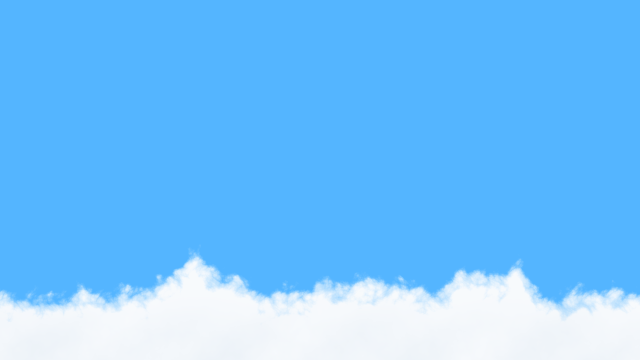
Give the GLSL for this background, as a WebGL 2 fragment shader.

```glsl
#version 300 es
precision highp float;

uniform vec2 u_resolution;
out vec4 fragColor;

vec2 hash2(vec2 cell) {
    vec2 k = vec2(dot(cell, vec2(127.1, 311.7)), dot(cell, vec2(269.5, 183.3)));
    return fract(sin(k) * 43758.55);
}

// Rounded cellular noise: bright at each puff centre, dark in the creases
float puff(vec2 p) {
    vec2 cell = floor(p), local = fract(p);
    float nearest = 2.0;
    for (int j = -1; j <= 1; j++) {
        for (int i = -1; i <= 1; i++) {
            vec2 offset = vec2(i, j);
            vec2 delta = offset + hash2(cell + offset) - local;
            nearest = min(nearest, dot(delta, delta));
        }
    }
    return 1.0 - sqrt(nearest);
}

float billows(vec2 p) {
    float sum = 0.0, weight = 0.5;
    for (int i = 0; i < 4; i++) {
        sum += weight * puff(p);
        p = mat2(1.6, 1.2, -1.2, 1.6) * p + 7.3;
        weight *= 0.5;
    }
    return sum / 0.9375;
}

float hump(float x, float centre, float width, float height) {
    float t = (x - centre) / width;
    return height * exp(-t * t);
}

// Height of the cloud bank along the canvas
float skyline(float x) {
    float h = 0.176 + 0.004 * sin(x * 31.0) + 0.003 * sin(x * 57.0 + 1.0);
    h += hump(x, 0.05, 0.06, 0.010) + hump(x, 0.22, 0.035, 0.020);
    h += hump(x, 0.34, 0.035, 0.018) + hump(x, 0.56, 0.14, 0.080);
    h += hump(x, 0.54, 0.034, 0.048) + hump(x, 0.80, 0.035, 0.015);
    h += hump(x, 0.898, 0.026, 0.048) + hump(x, 1.02, 0.11, 0.052);
    h += hump(x, 1.16, 0.05, 0.024) + hump(x, 1.28, 0.04, 0.050);
    h += hump(x, 1.36, 0.08, 0.064) + hump(x, 1.44, 0.035, 0.075);
    h += hump(x, 1.61, 0.035, 0.026) + hump(x, 1.73, 0.055, 0.024);
    return h;
}

void main() {
    vec2 p = gl_FragCoord.xy / u_resolution.y;
    p.x *= 1.77778 * u_resolution.y / u_resolution.x;

    // Gentle sine warp breaks up the round cells
    vec2 warped = p + 0.004 * sin(p.yx * vec2(83.0, 71.0) + vec2(0.4, 2.1));
    float detail = billows(warped * 19.0);
    float depth = skyline(p.x) - p.y + 0.075 * (detail - 0.56);

    // Thin veil at the rim, thickening into the bank
    float rim = smoothstep(-0.008, 0.022, depth);
    float body = smoothstep(0.0, 0.065, depth + 0.04 * (detail - 0.5));
    float cover = rim * mix(0.55, 1.0, body);

    // Broad soft shading inside the white
    float shade = 0.5 + 0.25 * sin(p.x * 13.0 + 3.0 * p.y) + 0.25 * sin(p.x * 23.0 - p.y * 29.0);
    shade = 0.6 * shade + 0.4 * (1.0 - detail);
    vec3 cloud = mix(vec3(0.97, 0.98, 0.99), vec3(0.92, 0.945, 0.97), shade * smoothstep(0.2, 0.03, p.y));

    vec3 sky = vec3(0.33, 0.71, 1.0);
    fragColor = vec4(mix(sky, cloud, cover), 1.0);
}
```
